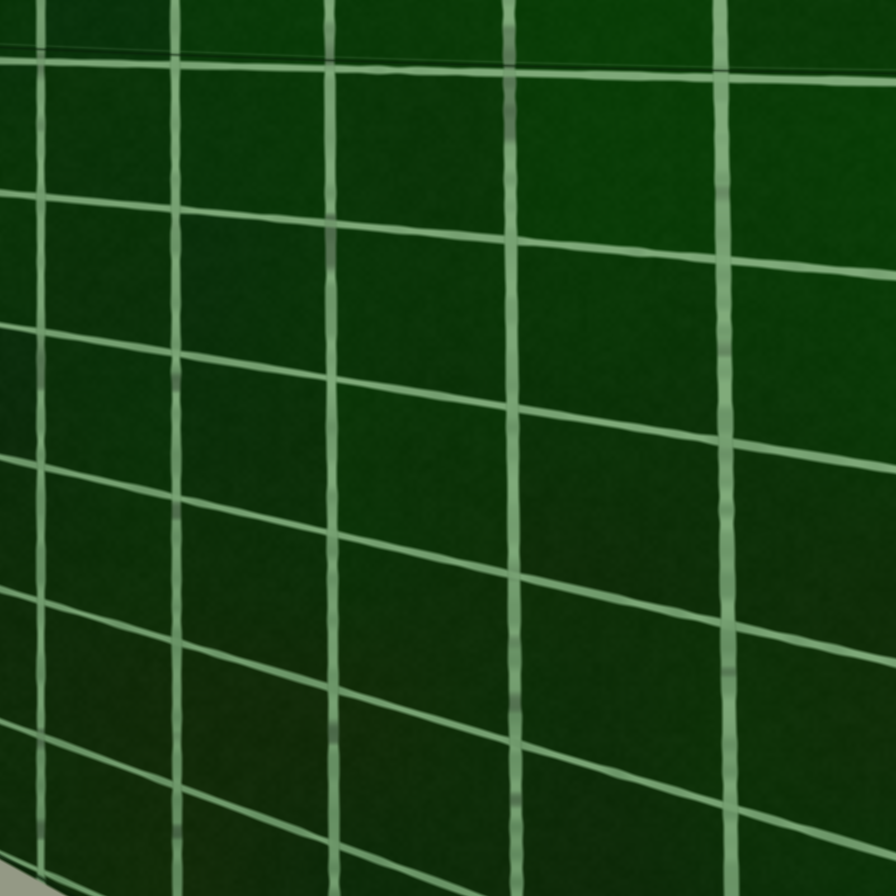
Give the GLSL for this texture, as a Shadertoy shader.

```glsl
const vec3 TILE_DARK    = vec3(0.05, 0.165, 0.035);
const vec3 TILE_BRIGHT  = vec3(0.035, 0.245, 0.025);
const vec3 TILE_COOL    = vec3(0.03, 0.17, 0.06);
const vec3 TILE_WARM    = vec3(0.085, 0.17, 0.03);
const vec3 GROUT_LIGHT  = vec3(0.50, 0.67, 0.48);
const vec3 GROUT_DULL   = vec3(0.36, 0.52, 0.35);
const vec3 CRACK_COLOR  = vec3(0.03, 0.12, 0.03);
const vec3 LEDGE_COLOR  = vec3(0.58, 0.60, 0.52);

const float FIRST_COLUMN = 0.0456;              // x of the first upright joint
const vec2  COLUMN_SCALE = vec2(0.1382, 0.0653); // perspective: base, growth with x
const vec2  FIRST_ROW    = vec2(0.0679, 0.0239); // depth of the top joint: base, slope
const vec2  ROW_HEIGHT   = vec2(0.1474, 0.0687); // row height: base, growth with x
const float LEAN         = 0.017;               // outward lean of the uprights
const vec2  JOINT_WIDTH  = vec2(0.064, 0.046);  // upright and level, in tiles
const float SOFTNESS     = 0.0026;
const float WOBBLE       = 0.0016;
const float GRAIN        = 0.012;

float hash(vec2 p) {
    return fract(sin(dot(p, vec2(127.1, 311.7))) * 43758.5453);
}

float noise(vec2 p) {
    vec2 i = floor(p), f = fract(p);
    f = f * f * (3.0 - 2.0 * f);
    return mix(mix(hash(i), hash(i + vec2(1, 0)), f.x),
               mix(hash(i + vec2(0, 1)), hash(i + vec2(1, 1)), f.x), f.y);
}

// Coverage of a soft band whose edge lies at distance zero
float cover(float d) {
    return 1.0 - smoothstep(-SOFTNESS, SOFTNESS, d);
}

// Tile coordinates on the receding wall; p.y runs downward
vec2 wallGrid(vec2 p) {
    float x = p.x - LEAN * (p.y - 0.5) * (p.x - FIRST_COLUMN);
    float column = (x - FIRST_COLUMN) / (COLUMN_SCALE.x + COLUMN_SCALE.y * x);
    float row = (p.y - FIRST_ROW.x - FIRST_ROW.y * p.x) / (ROW_HEIGHT.x + ROW_HEIGHT.y * p.x);
    return vec2(column, row);
}

// Size of one tile on the canvas at p
vec2 tileSize(vec2 p) {
    float depth = COLUMN_SCALE.x + COLUMN_SCALE.y * p.x;
    float width = depth * depth / (COLUMN_SCALE.x + COLUMN_SCALE.y * FIRST_COLUMN);
    return vec2(width, ROW_HEIGHT.x + ROW_HEIGHT.y * p.x);
}

vec3 glaze(vec2 p, vec2 id) {
    float light = 0.72 - 0.85 * p.y + 0.3 * p.x;
    light += 0.3 * (hash(id + 3.0) - 0.5) + 0.3 * (noise(p * 6.0) - 0.5);
    vec3 color = mix(TILE_DARK, TILE_BRIGHT, clamp(light, 0.0, 1.15));
    float cool = (1.0 - smoothstep(0.0, 0.6, p.x)) * smoothstep(0.75, 0.2, p.y);
    color = mix(color, TILE_COOL, 0.55 * cool * noise(p * 4.0 + id));
    float warm = smoothstep(0.4, 0.75, p.y) * noise(p * 5.0 + 9.0);
    return mix(color, TILE_WARM, 0.6 * warm);
}

void mainImage(out vec4 fragColor, in vec2 fragCoord) {
    vec2 uv = fragCoord / iResolution.xy;
    vec2 p = vec2(uv.x, 1.0 - uv.y);
    vec2 grid = wallGrid(p);
    vec2 size = tileSize(p);

    // Glazed tiles with fine grain
    vec3 color = glaze(p, floor(grid));
    color += GRAIN * (noise(p * 190.0) + noise(p * 75.0) - 1.0);

    // Distance to the joints, with uneven edges
    vec2 toJoint = abs(fract(grid + 0.5) - 0.5) * size;
    vec2 wear = vec2(noise(vec2(round(grid.x) * 7.0, p.y * 65.0)),
                     noise(vec2(p.x * 45.0, round(grid.y) * 9.0))) - 0.5;
    vec2 edge = toJoint - 0.5 * JOINT_WIDTH * size + WOBBLE * wear;
    float upright = cover(edge.x);
    float level = cover(edge.y);

    // Grout: brighter near the top and in the level joints, mottled along its length
    float shine = 0.85 - 0.55 * p.y + 0.2 * p.x;
    vec3 uprightColor = mix(GROUT_DULL, GROUT_LIGHT, clamp(shine + 0.7 * wear.x, 0.0, 1.0));
    vec3 levelColor = mix(GROUT_DULL, GROUT_LIGHT, clamp(shine + 0.15 + 0.5 * wear.y, 0.0, 1.0));
    float stain = smoothstep(0.76, 0.95, noise(vec2(round(grid.x) * 5.0 + 2.0, p.y * 28.0)));
    color = mix(color, uprightColor * (1.0 - 0.3 * stain), upright);
    color = mix(color, levelColor, level * (1.0 - 0.25 * upright));

    // Hairline crack with a pale rim above the top joint
    float crackDepth = 0.052 + 0.045 * p.x - 0.016 * p.x * p.x;
    float toCrack = p.y - crackDepth;
    color = mix(color, GROUT_DULL, 0.3 * cover(abs(toCrack + 0.003) - 0.0005));
    color = mix(color, CRACK_COLOR, 0.75 * cover(abs(toCrack - 0.001) - 0.001));

    // Pale ledge with a dark seam in the lower left corner
    float toLedge = 0.957 + 0.55 * p.x - p.y;
    color = mix(color, CRACK_COLOR, 0.7 * cover(abs(toLedge - 0.002) - 0.002));
    color = mix(color, LEDGE_COLOR, cover(toLedge + 0.002));

    fragColor = vec4(clamp(color, 0.0, 1.0), 1.0);
}
```
